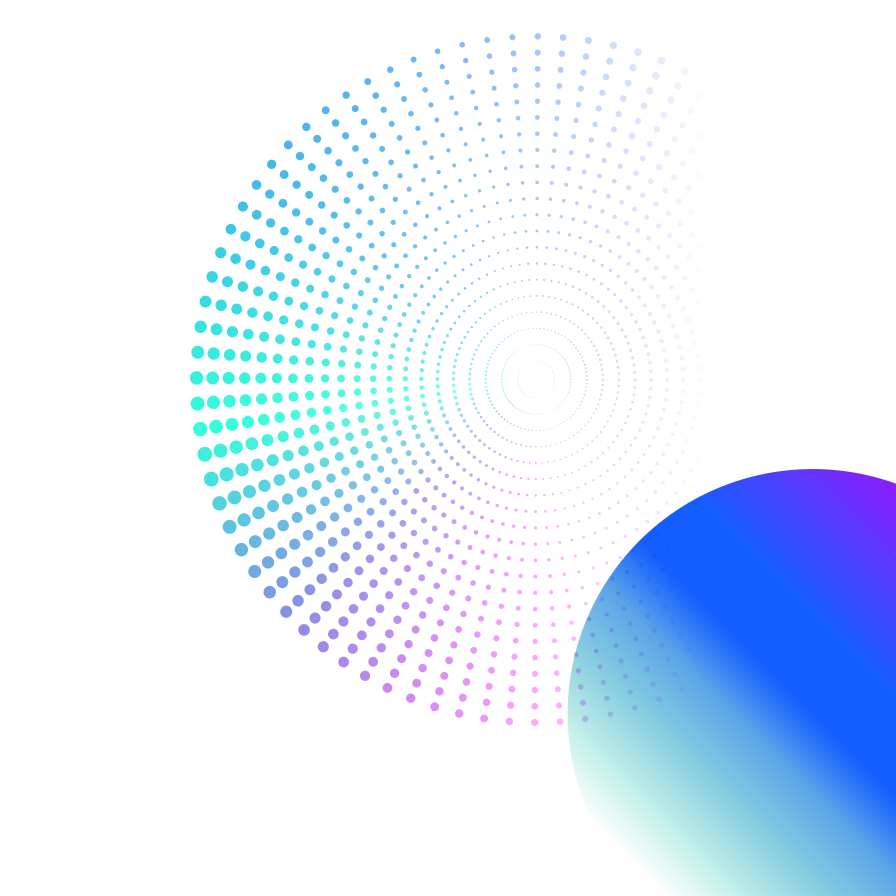
Write a WebGL 1 fragment shader that draws this background.

```glsl
precision highp float;
uniform vec2 u_resolution;

#define HALO_CENTER vec2(0.5985, 0.5765)
#define HALO_SQUASH 0.99
#define RING_COUNT 22.0
#define RING_GAP 0.0181
#define RING_FIRST 0.0028
#define SPOKE_COUNT 84.0
#define SPOKE_TURN -0.0045
#define HALO_FADE vec2(0.21, 0.79)
#define DISC_CENTER vec2(0.907, 0.203)
#define DISC_RADIUS 0.2735

const float TAU = 6.283185;

// Linear position of x between a and b, limited to 0..1
float ramp(float a, float b, float x) {
  return clamp((x - a) / (b - a), 0.0, 1.0);
}

// Hue around the halo, angle in degrees from 0 to 360
vec3 haloColor(float angle) {
  vec3 violet = vec3(0.54, 0.30, 0.90);
  vec3 blue = vec3(0.22, 0.51, 0.93);
  vec3 sky = vec3(0.22, 0.72, 0.90);
  vec3 aqua = vec3(0.20, 1.00, 0.86);
  vec3 periwinkle = vec3(0.50, 0.50, 0.88);
  vec3 pink = vec3(0.98, 0.25, 0.97);
  vec3 color = mix(violet, blue, ramp(0.0, 90.0, angle));
  color = mix(color, sky, ramp(90.0, 145.0, angle));
  color = mix(color, aqua, ramp(145.0, 188.0, angle));
  color = mix(color, periwinkle, ramp(188.0, 225.0, angle));
  color = mix(color, pink, ramp(225.0, 270.0, angle));
  return mix(color, violet, ramp(270.0, 360.0, angle));
}

// Dot radius relative to its ring: a large lobe on the left, a smaller one opposite
float dotScale(float angle) {
  float turn = abs(mod(angle - 15.0, 360.0) - 180.0);
  float lobe = 1.0 - turn / 90.0;
  return 0.0078 + 0.0142 * max(lobe, 0.0) + 0.009 * max(-lobe, 0.0);
}

// Coverage of the ringed dots; also returns the angle of the nearest spoke
float haloDots(vec2 p, float pixel, out float angle) {
  float ring = floor((length(p) - RING_FIRST) / RING_GAP + 0.5);
  ring = clamp(ring, 0.0, RING_COUNT - 1.0);
  float radius = RING_FIRST + ring * RING_GAP;
  float stepAngle = TAU / SPOKE_COUNT;
  float spoke = floor((atan(p.y, p.x) - SPOKE_TURN) / stepAngle + 0.5);
  float theta = spoke * stepAngle + SPOKE_TURN;
  angle = mod(degrees(theta), 360.0);
  float dotRadius = radius * dotScale(angle);
  float dist = length(p - radius * vec2(cos(theta), sin(theta)));
  float coverage = clamp(0.5 - (dist - dotRadius) / pixel, 0.0, 1.0);
  // Dots thinner than a pixel lose strength
  return coverage * min(1.0, 2.0 * dotRadius / pixel);
}

// Diagonal gradient of the disc, from white to purple
vec3 discColor(float t) {
  vec3 mint = vec3(0.78, 0.945, 0.915);
  vec3 teal = vec3(0.53, 0.81, 0.88);
  vec3 azure = vec3(0.36, 0.65, 0.91);
  vec3 cobalt = vec3(0.08, 0.37, 1.0);
  vec3 purple = vec3(0.55, 0.11, 1.0);
  vec3 color = mix(vec3(1.0), mint, ramp(-0.26, -0.18, t));
  color = mix(color, teal, ramp(-0.18, -0.08, t));
  color = mix(color, azure, ramp(-0.08, 0.02, t));
  color = mix(color, cobalt, ramp(0.02, 0.11, t));
  return mix(color, purple, ramp(0.22, 0.46, t));
}

void main() {
  float pixel = 1.0 / min(u_resolution.x, u_resolution.y);
  vec2 uv = gl_FragCoord.xy * pixel;

  // Disc
  float edge = length(uv - DISC_CENTER) - DISC_RADIUS;
  float disc = clamp(0.5 - edge / pixel, 0.0, 1.0);
  vec3 color = mix(vec3(1.0), discColor(uv.x + uv.y - 1.0), disc);

  // Halo of dots, multiplied over the disc and fading to the right
  float angle;
  vec2 p = (uv - HALO_CENTER) / vec2(HALO_SQUASH, 1.0);
  float dots = haloDots(p, pixel, angle);
  float fade = 1.0 - pow(ramp(HALO_FADE.x, HALO_FADE.y, uv.x), 1.5);
  color *= mix(vec3(1.0), haloColor(angle), dots * fade);

  gl_FragColor = vec4(color, 1.0);
}
```
